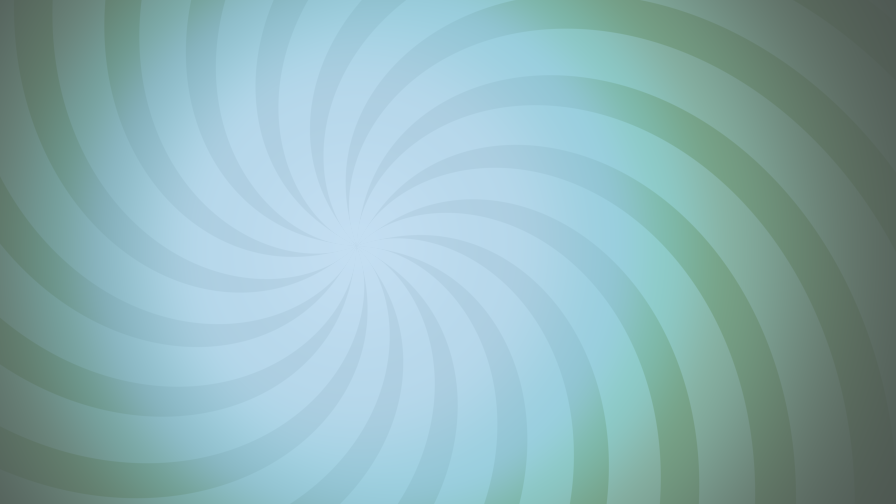
This background is drawn by a WebGL 1 fragment shader. Its source:

```glsl
precision highp float;

uniform vec2 u_resolution;

const float TAU = 6.283185;

// Colour ramp from the pale core out to muted green
vec3 radialRamp(float radius) {
  vec3 pale  = vec3(0.765, 0.870, 0.945);
  vec3 sky   = vec3(0.715, 0.845, 0.920);
  vec3 blue  = vec3(0.600, 0.810, 0.870);
  vec3 teal  = vec3(0.560, 0.805, 0.795);
  vec3 sage  = vec3(0.570, 0.765, 0.700);
  vec3 moss  = vec3(0.550, 0.690, 0.610);
  vec3 color = mix(pale, sky, smoothstep(0.0, 0.33, radius));
  color = mix(color, blue, smoothstep(0.28, 0.54, radius));
  color = mix(color, teal, smoothstep(0.50, 0.62, radius));
  color = mix(color, sage, smoothstep(0.60, 0.76, radius));
  return mix(color, moss, smoothstep(0.74, 1.05, radius));
}

// Coverage of evenly spaced spiral arms that taper to points near the core
float spiralArms(vec2 p, float count, float twist, float offset, float pixel) {
  float radius = max(length(p), 0.001);
  float angle = atan(p.y, p.x) + twist * radius - offset;
  float fromAxis = abs(fract(angle * count / TAU + 0.5) - 0.5);
  float halfWidth = 0.208 * (1.0 - exp((0.051 - radius) / 0.104));
  float slope = count / TAU * length(vec2(1.0 / radius, twist));
  float edgeDistance = (fromAxis - halfWidth) / slope;
  return 1.0 - smoothstep(-0.75 * pixel, 0.75 * pixel, edgeDistance);
}

// Darkening tint of the arms, turning olive outwards
vec3 armTint(float radius) {
  vec3 inner = vec3(0.950, 0.958, 0.960);
  vec3 outer = vec3(0.870, 0.900, 0.810);
  return mix(inner, outer, smoothstep(0.46, 0.72, radius));
}

vec3 applyVignette(vec3 color, vec2 p, float start, float end) {
  vec3 shade = vec3(0.300, 0.335, 0.315);
  return mix(color, shade, smoothstep(start, end, length(p)));
}

void main() {
  // Distances are in canvas heights
  float pixel = 1.0 / u_resolution.y;
  vec2 swirl = (gl_FragCoord.xy - vec2(0.398, 0.512) * u_resolution) * pixel;
  vec2 frame = (gl_FragCoord.xy - vec2(0.470, 0.500) * u_resolution) * pixel;
  float radius = length(swirl);

  vec3 color = radialRamp(radius);
  float arms = spiralArms(swirl, 16.0, 1.728, 0.349, pixel);
  color *= mix(vec3(1.0), armTint(radius), arms);
  color = applyVignette(color, frame, 0.42, 1.15);

  gl_FragColor = vec4(color, 1.0);
}
```
